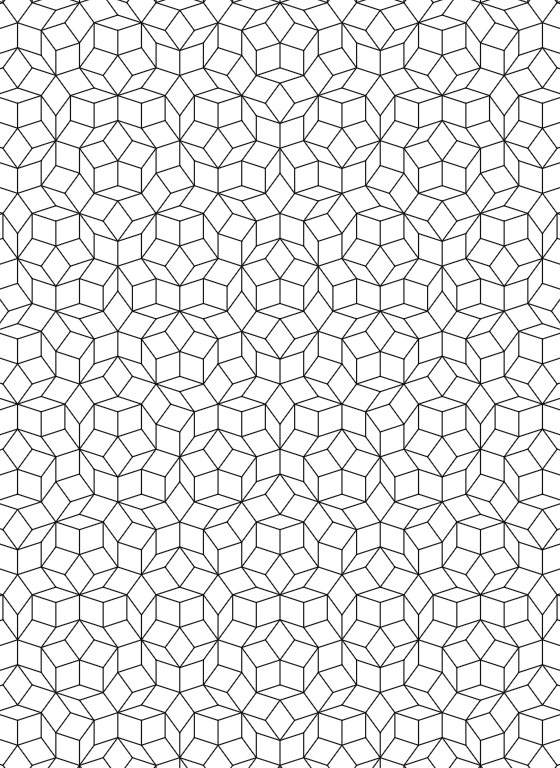
A WebGL 1 fragment shader for this pattern:

```glsl
precision highp float;
// Penrose rhomb tiling in thin black outlines on white.
// Each pixel descends through a large golden triangle that is split again and
// again; the last half-tile is mirrored to a full rhomb and its sides inked.

uniform vec2 u_resolution;

const float PHI = 1.6180340;
const float EDGE_LENGTH = 0.0324;  // rhomb side, in canvas heights
const float LINE_WIDTH = 0.043;    // in rhomb sides
const float FILTER_PIXELS = 1.15;  // width of the edge smoothing
const int LEVELS = 12;
const vec3 PAPER = vec3(1.0);
const vec3 INK = vec3(0.0);

// Half a rhomb: apex between two equal legs, the base is the hidden diagonal.
struct HalfTile {
  vec2 apex;
  vec2 b;
  vec2 c;
  bool thick;
};

float cross2(vec2 u, vec2 v) {
  return u.x * v.y - u.y * v.x;
}

// True if p lies on the same side of the line from-to as the reference point.
bool sameSide(vec2 p, vec2 reference, vec2 from, vec2 to) {
  vec2 along = to - from;
  return cross2(along, p - from) * cross2(along, reference - from) > 0.0;
}

// Thin half (36 degree apex) splits into one thin and one thick half.
HalfTile splitThin(HalfTile t, vec2 p) {
  vec2 cut = mix(t.apex, t.b, 1.0 / PHI);
  if (sameSide(p, t.b, t.c, cut)) return HalfTile(t.c, cut, t.b, false);
  return HalfTile(cut, t.c, t.apex, true);
}

// Thick half (108 degree apex) splits into two thick and one thin half.
HalfTile splitThick(HalfTile t, vec2 p) {
  vec2 legCut = mix(t.b, t.apex, 1.0 / PHI);
  vec2 baseCut = mix(t.b, t.c, 1.0 / PHI);
  if (sameSide(p, t.c, baseCut, t.apex)) return HalfTile(baseCut, t.c, t.apex, true);
  if (sameSide(p, t.b, legCut, baseCut)) return HalfTile(legCut, baseCut, t.b, true);
  return HalfTile(baseCut, legCut, t.apex, false);
}

float segmentDistance(vec2 p, vec2 from, vec2 to) {
  vec2 along = to - from;
  float h = clamp(dot(p - from, along) / dot(along, along), 0.0, 1.0);
  return length(p - from - along * h);
}

// Share of paper left bare by one line, box filtered over the given width.
float bareShare(vec2 p, vec2 from, vec2 to, float width, float blur) {
  float overlap = 0.5 * (width + blur) - segmentDistance(p, from, to);
  return 1.0 - clamp(overlap, 0.0, min(width, blur)) / blur;
}

void main() {
  // Coordinates in rhomb sides, centred on the canvas
  float sidePixels = EDGE_LENGTH * u_resolution.y;
  vec2 p = (gl_FragCoord.xy - 0.5 * u_resolution) / sidePixels;
  float blur = FILTER_PIXELS / sidePixels;

  // Starting triangle: one leg upright, its incentre at the canvas centre
  float size = pow(PHI, float(LEVELS));
  float apexAngle = radians(36.0);
  vec2 b = size * vec2(0.0, 1.0);
  vec2 c = size * vec2(sin(apexAngle), cos(apexAngle));
  vec2 incentre = (b + c) / (PHI * PHI);
  HalfTile tile = HalfTile(-incentre, b - incentre, c - incentre, false);

  // Descend to the half-tile of side one that holds this pixel
  for (int i = 0; i < LEVELS; i++) {
    if (tile.thick) tile = splitThick(tile, p);
    else tile = splitThin(tile, p);
  }

  // Outline of the whole rhomb
  vec2 opposite = tile.b + tile.c - tile.apex;
  float bare = bareShare(p, tile.apex, tile.b, LINE_WIDTH, blur)
             * bareShare(p, tile.apex, tile.c, LINE_WIDTH, blur)
             * bareShare(p, opposite, tile.b, LINE_WIDTH, blur)
             * bareShare(p, opposite, tile.c, LINE_WIDTH, blur);

  gl_FragColor = vec4(mix(INK, PAPER, bare), 1.0);
}
```
